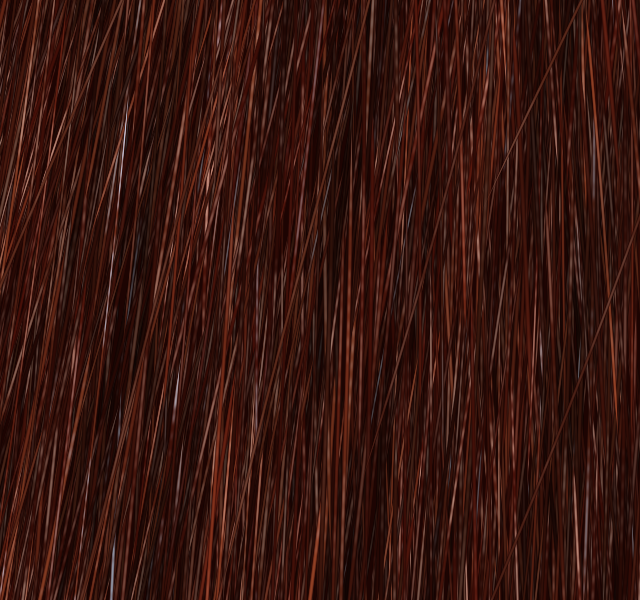
This texture is drawn by a WebGL 2 fragment shader. Its source:

```glsl
#version 300 es
precision highp float;
// Dense fall of dark auburn hair: many crossing layers of thin tapered strands,
// each shaded like a small cylinder with a broken ashy sheen along its length,
// finished with a few long stray hairs that cross the others.

#define LAYERS 17
#define STRAYS 6
#define STRANDS 54.0
#define RADIUS 0.0031
#define LEAN 0.21
#define LEAN_SPREAD 0.25
#define FAN 0.21
#define SHADOW vec3(0.115, 0.017, 0.008)
#define ROOT vec3(0.200, 0.044, 0.022)
#define COPPER vec3(0.410, 0.185, 0.105)
#define ASH vec3(0.580, 0.440, 0.390)
#define GLINT vec3(0.560, 0.590, 0.660)

uniform vec2 u_resolution;
out vec4 fragColor;

// Four independent random values from a pair of ids
vec4 hash4(vec2 id) {
    vec4 p = fract(id.xyxy * vec4(0.1031, 0.1030, 0.0973, 0.1099));
    p += dot(p, p.wzxy + 33.33);
    return fract((p.xxyz + p.yzzw) * p.zywx);
}

// Uneven brightness along one strand: slow swells with fine flicker
float sheenAlong(float y, vec4 rnd) {
    float swell = sin(y * 8.0 + rnd.x * 40.0) + sin(y * 21.0 + rnd.y * 60.0);
    float flicker = sin(y * 83.0 + rnd.z * 90.0) * sin(y * 137.0 + rnd.w * 70.0);
    return smoothstep(-1.0, 1.9, swell + 0.8 * flicker);
}

// Broad light and dark locks across the fall
float lockLight(float u, float y) {
    float wave = sin(u * 17.0 + 2.5 * y + 1.0) + sin(u * 41.0 - 4.0 * y + 2.0);
    return 0.98 + 0.14 * wave;
}

// Cylinder shading: dark rims, warm body, narrow ashy highlight
vec3 shadeStrand(float across, float tone, float sheen, float glint) {
    float facing = 1.0 - clamp(across * across, 0.0, 1.0);
    vec3 body = mix(SHADOW, mix(ROOT, COPPER, tone), facing);
    vec3 shine = mix(ASH, GLINT, glint);
    return mix(body, shine, facing * facing * sheen);
}

// Soft-edged coverage that fades out where the strand tapers to nothing
float coverage(float dist, float radius, float pixel) {
    float edge = clamp((radius - dist) / (1.3 * pixel) + 0.5, 0.0, 1.0);
    return edge * smoothstep(0.0, 1.2 * pixel, radius);
}

void main() {
    vec2 p = gl_FragCoord.xy / u_resolution.y;
    float pixel = 1.0 / u_resolution.y;
    float y = p.y - 0.5;
    vec3 color = SHADOW;

    // Crossing layers, deepest first, leaning more on the left than the right
    for (int i = 0; i < LAYERS; i++) {
        float layer = float(i);
        vec4 layerRnd = hash4(vec2(layer * 7.0 + 3.0, 91.0));
        float lean = LEAN + LEAN_SPREAD * (fract(layer * 0.618 + 0.3) - 0.5);
        float spread = 1.0 - FAN * y;
        float bend = 0.006 * sin(y * 3.0 + layerRnd.z * 6.3);
        float u = (p.x - lean * y + bend) / spread + layerRnd.y;

        float cell = floor(u * STRANDS);
        vec4 rnd = hash4(vec2(cell + 40.0, layer * 13.0 + 5.0));
        vec4 rnd2 = hash4(vec2(cell + 170.0, layer * 17.0 + 29.0));

        // Position within the cell and tapered ends
        float center = (cell + mix(0.24, 0.76, rnd.x)) / STRANDS;
        float dist = abs(u - center) * spread;
        float run = sin(y * mix(2.0, 6.0, rnd.y) + rnd.z * 6.283);
        float radius = RADIUS * mix(0.65, 1.25, rnd.w);
        radius *= smoothstep(-0.3, 0.2, run);

        // Tone, sheen and depth
        float tone = rnd2.x * rnd2.x;
        float sheen = sheenAlong(p.y, rnd) * rnd2.y;
        float glint = smoothstep(0.86, 1.0, rnd2.z);
        vec3 strand = shadeStrand(dist / max(radius, pixel), tone, sheen, glint);
        float depth = mix(0.65, 1.10, layer / float(LAYERS - 1));
        strand *= depth * lockLight(p.x - 0.12 * y, y) * mix(0.55, 1.30, rnd2.w);
        color = mix(color, strand, coverage(dist, radius, pixel));
    }

    // Long stray hairs lying on top
    for (int i = 0; i < STRAYS; i++) {
        float id = float(i);
        vec4 rnd = hash4(vec2(id * 5.0 + 11.0, 203.0));
        float slope = mix(0.22, 0.44, rnd.x);
        float center = (id + rnd.y) / float(STRAYS) * 1.1;
        float dist = abs(p.x - center - slope * y - 0.012 * sin(y * 3.0 + rnd.z * 6.0));
        dist /= sqrt(1.0 + slope * slope);
        float radius = RADIUS * 0.9 * smoothstep(-0.5, 0.1, sin(y * 2.6 + rnd.w * 6.283));
        float sheen = 0.1 + 0.35 * sheenAlong(p.y, rnd);
        vec3 strand = shadeStrand(dist / max(radius, pixel), 0.2 + rnd.z * 0.6, sheen, 0.0);
        color = mix(color, strand, 0.9 * coverage(dist, radius, pixel));
    }

    fragColor = vec4(color, 1.0);
}
```
